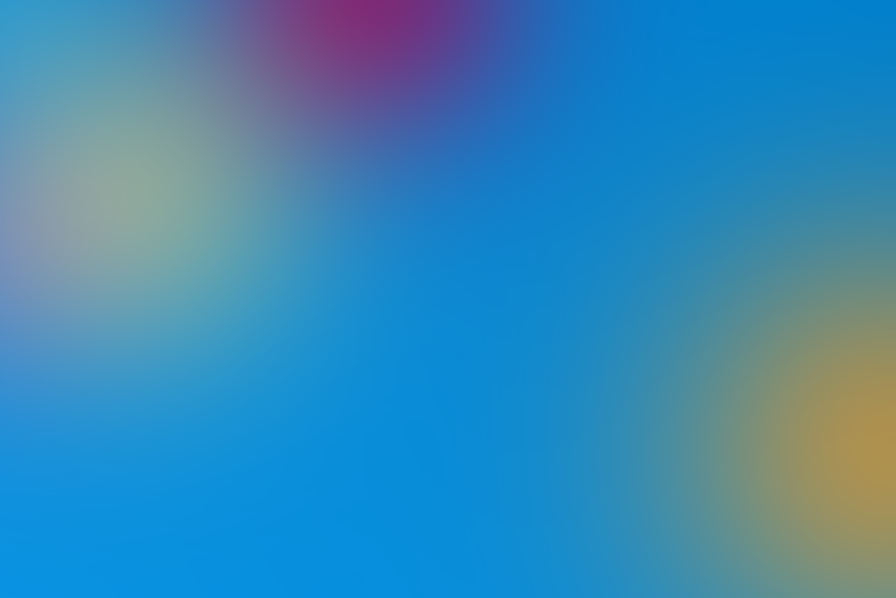
Write a Shadertoy shader that draws this background.

```glsl
// Soft round falloff: 1 at the centre, fading with squared distance
float glow(vec2 p, vec2 centre, float spread) {
    vec2 d = p - centre;
    return exp(-dot(d, d) / spread);
}

void mainImage(out vec4 fragColor, in vec2 fragCoord) {
    vec2 p = fragCoord / iResolution.y;

    // Blue base, slightly darker toward the upper right
    float diagonal = clamp(p.x * 0.35 + p.y * 0.475, 0.0, 1.0);
    vec3 colour = mix(vec3(0.03, 0.575, 0.885), vec3(-0.01, 0.50, 0.81), diagonal);

    // Each glow shifts the base toward its own tint
    vec3 magenta = vec3(0.46, -0.37, -0.36);
    vec3 sage = vec3(0.47, 0.14, -0.22);
    vec3 lavender = vec3(0.22, -0.06, -0.04);
    vec3 amber = vec3(0.68, 0.04, -0.53);
    vec3 cyan = vec3(0.06, 0.04, 0.0);

    colour += magenta * glow(p, vec2(0.62, 1.02), 0.075);
    colour += sage * glow(p, vec2(0.235, 0.68), 0.095);
    colour += lavender * glow(p, vec2(-0.05, 0.57), 0.07);
    colour += amber * glow(p, vec2(1.49, 0.25), 0.155);
    colour += cyan * glow(p, vec2(0.0, 1.0), 0.03);

    fragColor = vec4(clamp(colour, 0.0, 1.0), 1.0);
}
```
